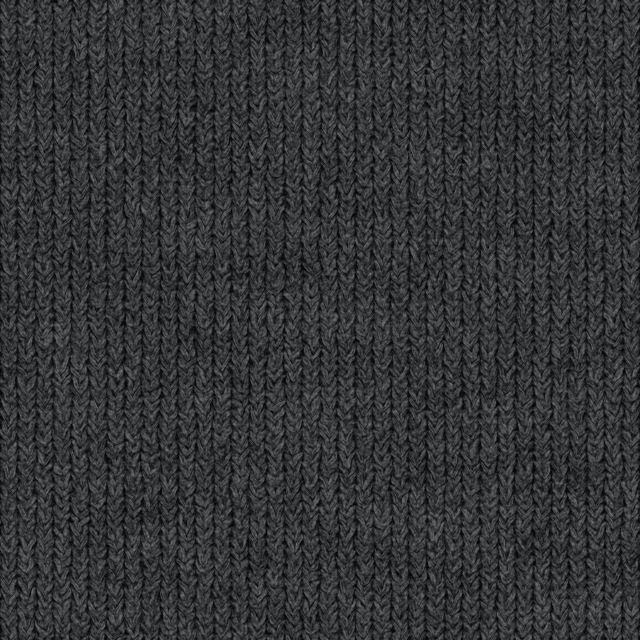
Reproduce this texture procedurally as a WebGL 1 fragment shader.

```glsl
precision highp float;
// Charcoal heather knit: 36 columns by 60 rows of V-shaped stitches.
// Each column is mirrored and sheared so that rows of soft ellipses become
// slanted yarn legs; gradient noise adds streaky fibres, flecks and uneven dye.

uniform vec2 u_resolution;

float hash(vec2 p) {
  p = fract(p * vec2(0.1031, 0.1137));
  p += dot(p, p.yx + 33.33);
  return fract((p.x + p.y) * p.x * 7.31);
}

vec2 gradient(vec2 cell) {
  float angle = 6.2832 * hash(cell);
  return vec2(cos(angle), sin(angle));
}

float gradientNoise(vec2 p) {
  vec2 i = floor(p), f = p - i;
  vec2 w = f * f * f * (f * (f * 6.0 - 15.0) + 10.0);
  vec2 e = vec2(1.0, 0.0);
  float low = mix(dot(gradient(i), f), dot(gradient(i + e), f - e), w.x);
  float high = mix(dot(gradient(i + e.yx), f - e.yx),
                   dot(gradient(i + e.xx), f - e.xx), w.x);
  return mix(low, high, w.y);
}

void main() {
  vec2 uv = gl_FragCoord.xy / u_resolution;
  vec2 knit = uv * vec2(36.0, 60.0);

  // Hand of the fabric: wandering columns and rows, slightly ragged yarn
  vec2 wander = vec2(gradientNoise(knit * vec2(0.7, 0.6) + 40.0),
                     gradientNoise(knit * vec2(0.9, 0.5) + 90.0));
  vec2 ragged = vec2(gradientNoise(knit * vec2(2.3, 1.3) + 15.0),
                     gradientNoise(knit * vec2(2.1, 1.2) + 60.0));
  knit += vec2(0.22, 0.55) * wander + vec2(0.10, 0.26) * ragged;

  // Mirrored, sheared stitch coordinates
  float column = floor(knit.x);
  float x = fract(knit.x) - 0.5;
  float side = step(0.0, x);
  float reach = abs(x);
  float y = knit.y - 2.2 * reach;
  vec2 leg = vec2(column * 2.0 + side, floor(y)) + 11.0;
  float stitch = hash(leg);

  // Rounded yarn leg; the gaps around it are short slits, deepest at the seam
  vec2 q = vec2((reach - 0.21) / 0.30, (fract(y) - 0.5) * 2.0);
  float body = 1.0 - smoothstep(0.55, 1.22, length(q));
  float seam = smoothstep(0.34, 0.5, reach) * (1.0 - body);

  // Fibres streak along the leg, fine flecks cover all, dye drifts by row
  float fibre = gradientNoise(vec2(reach * 4.5 + leg.x * 7.0, y * 4.1))
              + 0.6 * gradientNoise(vec2(reach * 3.0 + leg.x * 5.0 + 50.0, y * 2.2));
  float fleck = gradientNoise(uv * vec2(263.0, 251.0) + 20.0)
              + 0.7 * gradientNoise(uv * vec2(141.0, 153.0) + 130.0);
  float dye = gradientNoise(uv * vec2(5.0, 13.0) + 3.0)
            + 0.6 * gradientNoise(uv * vec2(14.0, 30.0) + 70.0);

  float shade = 0.110 + body * (0.145 + 0.06 * (stitch - 0.5)) - 0.05 * seam;
  shade += (0.15 * fibre + 0.14 * fleck) * (0.65 + 0.35 * body);
  shade += 0.032 * dye;
  shade = clamp(shade, 0.035, 0.42);

  gl_FragColor = vec4(shade * vec3(0.985, 1.0, 1.01) + vec3(0.0, 0.0, 0.005), 1.0);
}
```
